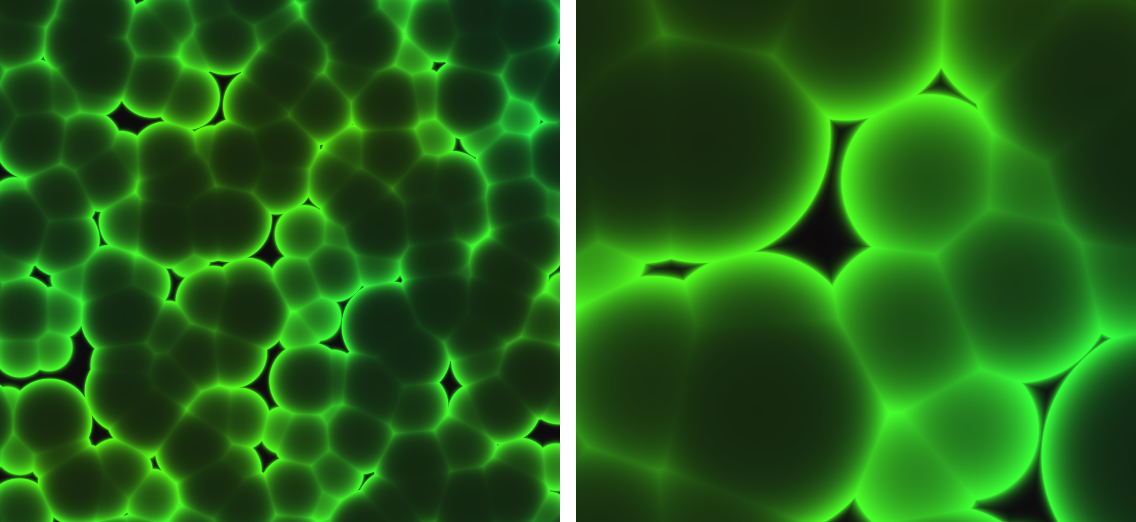
Left: the whole. Right: its middle third, enlarged.
Write a WebGL 1 fragment shader that draws this texture.

```glsl
precision highp float;
// Clustered translucent green globules with glowing rims and dark gaps.
// Scattered spheres are merged by their greatest squared height; the height
// drives an exponential falloff from rim to core, tinted by slow noise.
uniform vec2 u_resolution;

const float CELLS_PER_HEIGHT = 11.7;
const float MIN_RADIUS = 0.40;   // in cells
const float MAX_RADIUS = 1.02;
const float JITTER = 0.9;
const float RIM_DEPTH = 0.296;   // squared height over which the rim fades
const float GAP_GLOW = 0.05;     // squared height over which gaps darken

float hash(vec2 p, float seed) {
  vec3 q = fract(vec3(p.xyx) * vec3(0.1031, 0.1030, 0.0973) + seed * 0.137);
  q += dot(q, q.yzx + 33.33);
  return fract((q.x + q.y) * q.z);
}

float valueNoise(vec2 p, float seed) {
  vec2 cell = floor(p);
  vec2 f = fract(p);
  f = f * f * (3.0 - 2.0 * f);
  float low = mix(hash(cell, seed), hash(cell + vec2(1.0, 0.0), seed), f.x);
  float high = mix(hash(cell + vec2(0.0, 1.0), seed),
                   hash(cell + vec2(1.0, 1.0), seed), f.x);
  return mix(low, high, f.y);
}

// Greatest squared sphere height at p; negative inside the gaps.
float globuleHeight(vec2 p) {
  vec2 home = floor(p);
  float height = -4.0;
  for (int y = -1; y <= 1; y++) {
    for (int x = -1; x <= 1; x++) {
      vec2 cell = home + vec2(float(x), float(y));
      vec2 offset = vec2(hash(cell, 1.0), hash(cell, 2.0)) - 0.5;
      vec2 toCentre = p - (cell + 0.5 + JITTER * offset);
      float size = pow(hash(cell, 3.0), 0.7);
      float radius = mix(MIN_RADIUS, MAX_RADIUS, size);
      height = max(height, radius * radius - dot(toCentre, toCentre));
    }
  }
  return height;
}

// Bright at the rim, dim at the core, nearly black in the gaps.
float glow(float height, float edgeWidth) {
  float core = 0.15 + 0.85 * exp(-pow(max(height, 0.0) / RIM_DEPTH, 1.3));
  float gap = 0.04 + 0.9 * exp(min(height, 0.0) / GAP_GLOW);
  return mix(gap, core, smoothstep(-edgeWidth, edgeWidth, height));
}

// Green ramp; warmth shifts it from bluish (-1) to yellowish (1).
vec3 greenRamp(float level, float warmth) {
  vec3 shade = vec3(0.04, 0.0, 0.045);
  vec3 tint = vec3(0.21, 1.0, 0.142) + warmth * vec3(0.13, 0.0, -0.13);
  return shade + level * tint;
}

void main() {
  vec2 p = gl_FragCoord.xy / u_resolution.y * CELLS_PER_HEIGHT + 20.0;
  float edgeWidth = 1.6 * CELLS_PER_HEIGHT / u_resolution.y;
  float level = glow(globuleHeight(p), edgeWidth);
  float warmth = 2.0 * valueNoise(p * 0.28, 4.0) - 1.0;
  gl_FragColor = vec4(greenRamp(level, warmth), 1.0);
}
```
